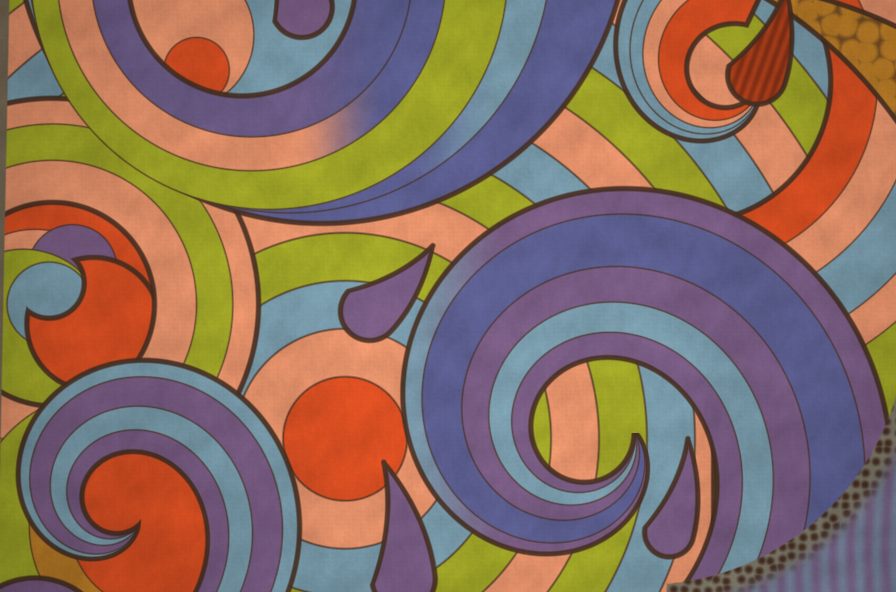
A WebGL 1 fragment shader for this background:

```glsl
precision highp float;
// Hand-coloured curling waves: ink-lined rings, tapering polar spirals and
// teardrops are painted back to front, then shaded with pencil grain.
// Scene units: 5.06 tall, about 7.68 wide, y pointing down.
uniform vec2 u_resolution;

const float HEIGHT = 5.06;
const float TAU = 6.28319;
const vec3 INK = vec3(.27, .18, .13);
const vec3 VIOLET = vec3(.46, .35, .5);
const vec3 BLUE = vec3(.35, .36, .55);
const vec3 SKY = vec3(.46, .59, .65);
const vec3 LIME = vec3(.61, .63, .15);
const vec3 PEACH = vec3(.88, .56, .41);
const vec3 RED = vec3(.83, .3, .13);
const vec3 GOLD = vec3(.72, .48, .15);

// Antialiased coverage of a signed distance
float cover(float d) {
  float px = 1.2 * HEIGHT / u_resolution.y;
  return 1. - smoothstep(-px, px, d);
}

// Fill a shape and ink its outline
void thin(inout vec3 col, vec3 fill, float d) {
  col = mix(mix(col, fill, cover(d)), INK, .75 * cover(abs(d) - .006));
}
void bold(inout vec3 col, vec3 fill, float d) {
  col = mix(mix(col, fill, cover(d)), INK, .9 * cover(abs(d) - .022));
}

float disc(vec2 p, float x, float y, float r) { return length(p - vec2(x, y)) - r; }

// Bent teardrop: a round base narrowing to its tip
float drop(vec2 p, vec2 base, vec2 tip, float r) {
  vec2 axis = tip - base;
  float h = clamp(dot(p - base, axis) / dot(axis, axis), 0., 1.);
  p += vec2(axis.y, -axis.x) * .3 * h * (1. - h);
  return length(p - base - axis * h) - r * (1. - h);
}

// Five colours split at four edges; unit converts t to scene length
vec3 bands(float t, vec4 e, float unit, vec3 a, vec3 b, vec3 c, vec3 d, vec3 f) {
  vec3 col = a;
  thin(col, b, (e.x - t) * unit);
  thin(col, c, (e.y - t) * unit);
  thin(col, d, (e.z - t) * unit);
  thin(col, f, (e.w - t) * unit);
  return col;
}

// Spiral arm at turn u: (distance, position across, width)
vec3 arm(float r, float u, vec4 s, float end) {
  float inner = s.x + s.y * u * u * u * u, outer = s.z + s.w * u;
  float width = max(outer - inner, .01);
  float d = max(max(inner - r, r - outer), (u - end) * TAU * r);
  return vec3(d, (r - inner) / width, width);
}
vec3 curl(vec2 p, vec4 shape, float start, float end) {
  float turn = fract(atan(p.y, p.x) / TAU - start), r = length(p);
  vec3 head = arm(r, turn, shape, end), tail = arm(r, turn + 1., shape, end);
  return head.x < tail.x ? head : tail;
}

// Evenly spaced rings around a red sun
vec3 sunRings(float r) {
  float s = (r - .53) / .41, i = floor(s) + 1., k = mod(i, 3.);
  vec3 col = k == 1. ? PEACH : ((k == 2.) == (i < 4.) ? SKY : LIME);
  float edge = abs(s - max(floor(s + .5), 0.)) * .41;
  return mix(i < 1. ? RED : col, INK, .75 * cover(edge - .008));
}

// Cellular noise: distance to the nearest jittered point
float cells(vec2 p) {
  float best = 2.;
  for (int i = 0; i < 9; i++) {
    vec2 id = floor(p) + vec2(mod(float(i), 3.), floor(float(i) / 3.)) - 1.;
    vec2 jitter = fract(sin(id * mat2(12.9, 78.2, 39.3, 11.1)) * 437.5);
    best = min(best, length(id + .25 + .5 * jitter - p));
  }
  return best;
}

// Layered sines for uneven pencil pressure
float pencil(vec2 p) {
  float sum = 0., amp = .5;
  for (int i = 0; i < 4; i++) {
    sum += amp * sin(p.x + 1.7 * sin(p.y)) * sin(p.y * 1.2 + sin(p.x * .8));
    p = mat2(1.5, 1.3, -1.3, 1.5) * p + 2.1;
    amp *= .65;
  }
  return sum;
}

// Upper-left nested wave
void bowl(inout vec3 col, vec2 p) {
  float turn = smoothstep(2.5, 3.3, p.x);
  bold(col, mix(SKY, BLUE, smoothstep(.7, 2., p.x)), disc(p, 2.75, -.72, 2.63));
  thin(col, mix(BLUE, SKY, smoothstep(3.4, 4.3, p.x)), disc(p, 2.47, -.42, 2.24));
  thin(col, LIME, disc(p, 2.3, -.25, 2.04));
  thin(col, mix(PEACH, BLUE, turn), disc(p, 2.15, -.2, 1.66));
  thin(col, mix(VIOLET, BLUE, .4 + .6 * turn), disc(p, 2.15, -.2, 1.37));
  vec3 hole = SKY;
  thin(hole, PEACH, disc(p, 1.53, .3, .64));
  thin(hole, RED, disc(p, 1.68, .6, .28));
  bold(hole, VIOLET, drop(p, vec2(2.58, .06), vec2(2.3, -.5), .26));
  bold(col, hole, disc(p, 2.07, -.15, .97));
}

// Left rings around a small red curl
void leftRings(inout vec3 col, vec2 p) {
  float r = disc(p, .45, 2.6, 0.);
  bold(col, bands(r, vec4(1.23, 1.54, 9, 9), 1., PEACH, LIME, PEACH, PEACH, PEACH), r - 1.76);
  vec3 core = RED;
  thin(core, PEACH, disc(p, .3, 2.72, .76));
  thin(core, VIOLET, disc(p, .62, 2.3, .38));
  thin(core, LIME, disc(p, .2, 2.85, .72));
  thin(core, SKY, disc(p, .42, 2.6, .36));
  bold(core, RED, max(disc(p, .8, 2.77, .57), -disc(p, .42, 2.42, .3)));
  bold(col, core, r - .87);
}

void main() {
  vec2 p = gl_FragCoord.xy / u_resolution.y * HEIGHT;
  p.y = HEIGHT - p.y;
  // Background rings and side rings
  vec3 col = sunRings(disc(p, 2.95, 3.75, 0.));
  float r = disc(p, 5.9, .7, 0.);
  vec3 fill = bands(r, vec4(1.6, 1.95, 2.4, 2.7), 1., RED, PEACH, SKY, PEACH, LIME);
  bold(col, fill, max(1.2 - r, 6.1 - p.x));
  leftRings(col, p);
  bowl(col, p);
  // Upper-right curl with a golden tail
  vec3 c = curl(p - vec2(6.2, .6), vec4(.32, .4, .36, 1.38), .1, .72);
  bold(col, bands(c.y, vec4(.4, .62, .8, 9), c.z, RED, PEACH, SKY, SKY, LIME), c.x);
  fill = mix(GOLD, INK, .6 * smoothstep(.45, .75, cells(p * 6.)));
  bold(col, fill, drop(p, vec2(8.1, 1), vec2(6.3, -.15), .42));
  fill = RED * (.72 + .1 * sin(p.x * 70. + p.y * 25.));
  bold(col, fill, drop(p, vec2(6.47, .64), vec2(6.72, -.1), .25));
  // Lower-left wave over orange ground
  r = disc(p, 1.3, 4.5, 0.);
  thin(col, bands(r, vec4(.7, 1.05, 9, 9), 1., RED, GOLD, LIME, LIME, LIME), disc(p, .9, 4.5, 1.15));
  bold(col, VIOLET, disc(p, .3, 5.6, .66));
  c = curl(p - vec2(1, 4.28), vec4(.28, .6, .2, 1.46), .08, 1.3);
  bold(col, bands(c.y, vec4(.24, .5, .82, 9), c.z, VIOLET, SKY, VIOLET, SKY, SKY), c.x);
  // Great violet wave
  c = curl(p - vec2(5, 3.7), vec4(.42, .63, .44, 2.16), 0., 1.3);
  fill = mix(SKY, VIOLET, smoothstep(3.4, 4.4, p.x));
  bold(col, bands(c.y, vec4(.15, .33, .54, .85), c.z, VIOLET, SKY, VIOLET, BLUE, fill), c.x);
  // Loose drops
  r = drop(p, vec2(3.16, 2.66), vec2(3.7, 2.1), .25);
  r = min(r, drop(p, vec2(3.45, 4.95), vec2(3.28, 3.95), .27));
  bold(col, VIOLET, min(r, drop(p, vec2(5.72, 4.55), vec2(5.88, 3.75), .21)));
  // Striped corner with a speckled rim
  float shore = max(-disc(p, 5.5, 2.75, 2.25), max(5.7 - p.x, 3.2 - p.y));
  fill = mix(VIOLET, SKY, .4 + .25 * sin(p.x * 42. + sin(p.y * 3.)));
  vec3 speckle = mix(INK, vec3(.48, .46, .4), smoothstep(.1, .6, cells(p * 11.)));
  col = mix(col, mix(fill, speckle, smoothstep(-.28, -.1, shore)), cover(shore));
  // Margin, grain and light
  col = mix(col, vec3(.45, .4, .32), cover(p.x - .08 + .02 * p.y));
  col *= 1. + .08 * pencil(p * 5.) + .05 * (cells(p * 28.) - .45);
  p -= vec2(4.2, 2.5);
  gl_FragColor = vec4(col * (1.04 - .01 * dot(p, p)), 1);
}
```
